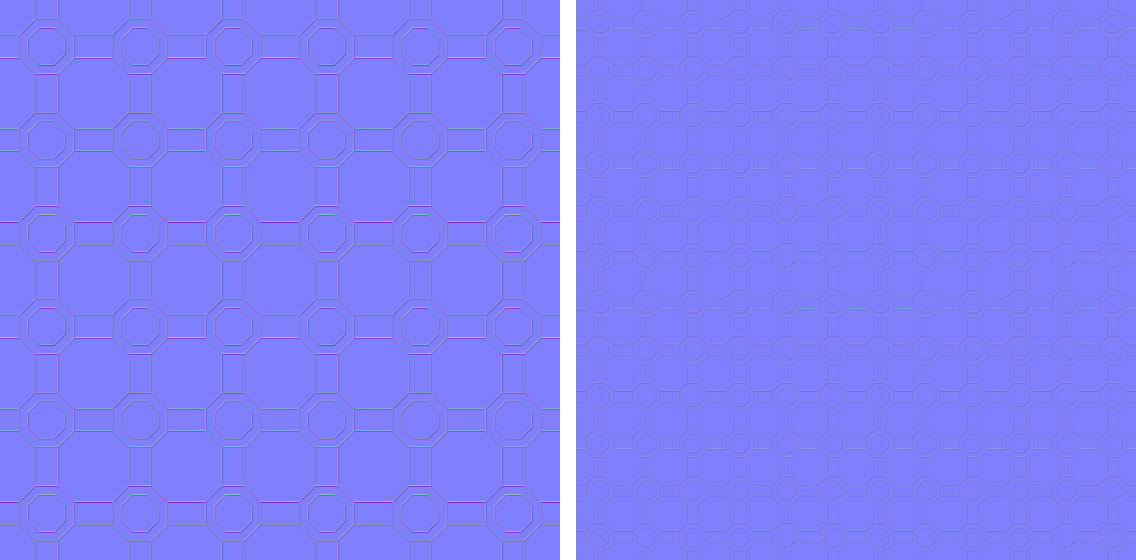
Left: one tile. Right: repeated 2 by 2.
Give the GLSL for this texture map, as a Shadertoy shader.

```glsl
const float REPEATS = 6.0;
const float OUTER_RADIUS = 0.293;
const float INNER_RADIUS = 0.199;
const float BAND_HALF_WIDTH = 0.121;
const float INSIDE_WALL = 0.0075;   // groove wall on the raised side
const float OUTSIDE_WALL = 0.0060;  // groove wall on the lower side
const float WALL_TILT = 0.82;
const int SAMPLES = 5;

// Edge descriptors hold the signed distance in x and the outward direction in yz.
vec3 octagonEdge(vec2 p, float radius) {
    vec2 q = abs(p);
    float diagonal = (q.x + q.y) * 0.70711;
    vec2 dir = q.x > q.y ? vec2(1.0, 0.0) : vec2(0.0, 1.0);
    float reach = max(q.x, q.y);
    if (diagonal > reach) {
        dir = vec2(0.70711);
        reach = diagonal;
    }
    return vec3(reach - radius, dir * sign(p));
}

vec3 bandEdge(vec2 p, float halfWidth) {
    vec2 q = abs(p);
    vec2 dir = q.x < q.y ? vec2(1.0, 0.0) : vec2(0.0, 1.0);
    return vec3(min(q.x, q.y) - halfWidth, dir * sign(p));
}

// Opposing walls of a V-shaped groove
vec2 grooveTilt(vec3 edge, float insideWall, float outsideWall) {
    float inner = step(-insideWall, edge.x) * step(edge.x, 0.0);
    float outer = step(0.0, edge.x) * step(edge.x, outsideWall);
    return edge.yz * (inner - outer) * WALL_TILT;
}

vec3 surfaceNormal(vec2 uv) {
    vec2 p = fract(uv * REPEATS) - 0.5;
    vec3 ring = octagonEdge(p, OUTER_RADIUS);
    vec3 medallion = -octagonEdge(p, INNER_RADIUS);
    vec3 band = bandEdge(p, BAND_HALF_WIDTH);

    vec2 tilt = grooveTilt(ring, INSIDE_WALL, OUTSIDE_WALL);
    tilt += grooveTilt(medallion, INSIDE_WALL, OUTSIDE_WALL);
    // Bands stop at the outer octagon
    if (ring.x > OUTSIDE_WALL) {
        tilt += grooveTilt(band, INSIDE_WALL, OUTSIDE_WALL);
    }
    return vec3(tilt, sqrt(max(0.0, 1.0 - dot(tilt, tilt))));
}

vec3 encodeNormal(vec3 n) {
    return vec3(n.x, -n.y, n.z) * 0.5 + 0.5;
}

void mainImage(out vec4 fragColor, in vec2 fragCoord) {
    // Average the normals across the pixel footprint
    vec3 normal = vec3(0.0);
    for (int j = 0; j < SAMPLES; j++) {
        for (int i = 0; i < SAMPLES; i++) {
            vec2 offset = (vec2(i, j) + 0.5) / float(SAMPLES) - 0.5;
            normal += surfaceNormal((fragCoord + offset) / iResolution.xy);
        }
    }
    normal /= float(SAMPLES * SAMPLES);
    fragColor = vec4(encodeNormal(normal), 1.0);
}
```
